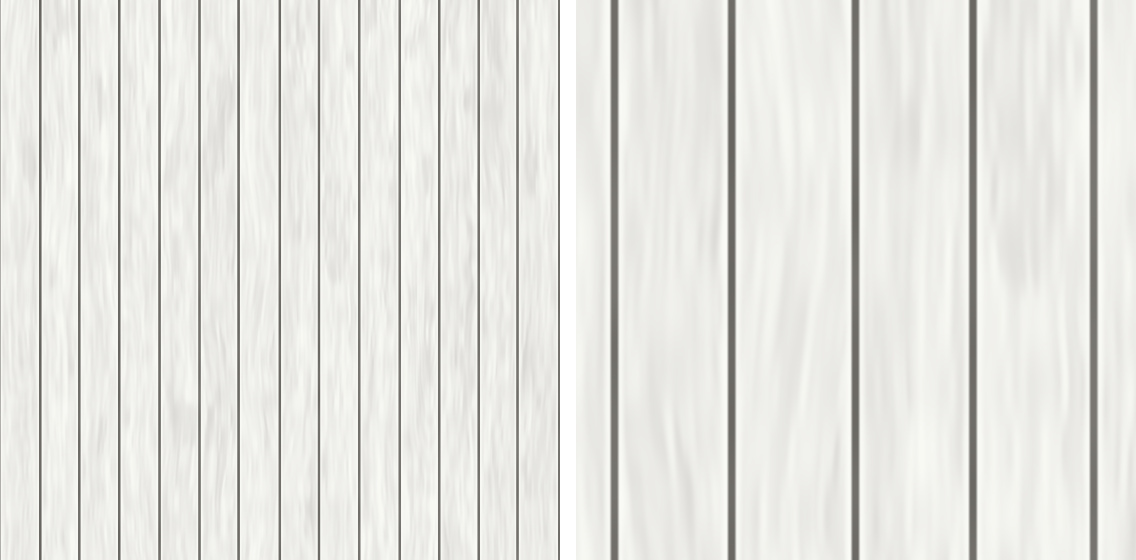
Left: the whole. Right: its middle third, enlarged.
A Shadertoy shader for this texture:

```glsl
const float PLANKS = 14.0;
const float JOINT_SHIFT = -0.025;    // in plank widths
const float JOINT_JITTER = 0.045;    // in plank widths
const float JOINT_CORE = 0.0012;     // half widths, in canvas units
const float JOINT_EDGE = 0.0033;
const float BEVEL_WIDTH = 0.0075;
const float PLANK_VARIATION = 0.10;
const vec3 WOOD_LIGHT = vec3(0.975, 0.975, 0.957);
const vec3 WOOD_SHADE = vec3(0.845, 0.840, 0.830);
const vec3 BEVEL_COLOR = vec3(0.985, 0.985, 0.970);
const vec3 JOINT_DARK = vec3(0.38, 0.37, 0.35);
const vec3 JOINT_PALE = vec3(0.48, 0.47, 0.45);

float hash(vec2 p) {
    vec3 q = fract(vec3(p.xyx) * 0.1031);
    q += dot(q, q.yzx + 33.33);
    return fract((q.x + q.y) * q.z);
}

float noise(vec2 p) {
    vec2 cell = floor(p);
    vec2 f = fract(p);
    f = f * f * (3.0 - 2.0 * f);
    float low = mix(hash(cell), hash(cell + vec2(1.0, 0.0)), f.x);
    float high = mix(hash(cell + vec2(0.0, 1.0)), hash(cell + 1.0), f.x);
    return mix(low, high, f.y);
}

float jointPosition(float index) {
    float jitter = hash(vec2(mod(index, PLANKS), 7.0)) - 0.5;
    return (index + JOINT_SHIFT + 2.0 * JOINT_JITTER * jitter) / PLANKS;
}

// Amount of grey in the wood, from 0 (pale) to 1 (shaded)
float woodShade(vec2 uv, float plank) {
    float seed = hash(vec2(plank, 3.0));
    vec2 p = uv + vec2(plank * 3.0, seed * 40.0);

    // Fibres lean and wander along the plank
    float bend = noise(p * vec2(10.0, 5.0)) - 0.5;
    p.x += 0.016 * bend + 0.003 * noise(p * vec2(40.0, 22.0));

    float streaks = noise(p * vec2(150.0, 9.0));
    float fibres = noise(p * vec2(240.0, 26.0) + 11.0);
    float bands = noise(p * vec2(65.0, 2.5) + 23.0);

    // Stretched growth rings, strong on some planks only
    float rings = noise(p * vec2(22.0, 2.6) + 41.0) * 9.0 + p.y * 5.0;
    float arches = 0.5 + 0.5 * sin(6.2832 * rings);
    float archAmount = 0.13 * smoothstep(0.3, 0.9, hash(vec2(plank, 19.0)));

    // Scattered grey stains with frayed ends
    float stainField = noise(p * vec2(38.0, 8.5) + 59.0) + 0.22 * (fibres - 0.5);
    float stains = smoothstep(0.66, 0.92, stainField);

    float shade = 0.32 + 0.34 * (streaks - 0.5) + 0.38 * (fibres - 0.5);
    shade += 0.26 * (bands - 0.5) + archAmount * (arches - 0.5);
    shade += 0.24 * stains + PLANK_VARIATION * (seed - 0.5);
    return clamp(shade, 0.0, 1.0);
}

void mainImage(out vec4 fragColor, in vec2 fragCoord) {
    vec2 uv = fragCoord / iResolution.xy;
    float pixel = 1.0 / iResolution.x;

    // Nearest joint and the plank beside it
    float joint = round(uv.x * PLANKS - JOINT_SHIFT);
    float side = uv.x - jointPosition(joint);
    float plank = mod(joint + (side < 0.0 ? -1.0 : 0.0), PLANKS);
    float dist = abs(side);

    vec3 color = mix(WOOD_LIGHT, WOOD_SHADE, woodShade(uv, plank));

    // Bright bevel along both plank edges
    float bevel = 1.0 - smoothstep(JOINT_EDGE, BEVEL_WIDTH, dist);
    color = mix(color, BEVEL_COLOR, 0.75 * bevel);

    // Dark joint, slightly uneven in tone
    float wear = 0.6 * hash(vec2(mod(joint, PLANKS), 31.0))
               + 0.4 * noise(vec2(joint * 5.0, uv.y * 24.0));
    float edge = max(JOINT_EDGE, JOINT_CORE + pixel);
    float gap = 1.0 - smoothstep(JOINT_CORE, edge, dist);
    color = mix(color, mix(JOINT_DARK, JOINT_PALE, wear), gap);

    fragColor = vec4(color, 1.0);
}
```
